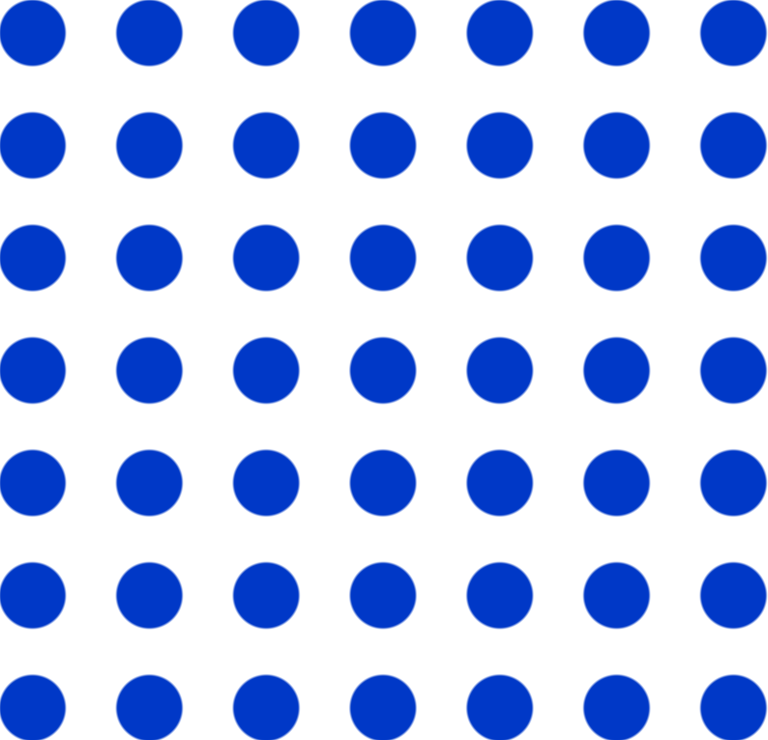
Reproduce this pattern procedurally as a WebGL 1 fragment shader.

```glsl
precision highp float;
// Draws a seven by seven grid of solid blue dots on white.
// Each pixel finds its nearest grid centre and shades by a circle distance;
// lengths are fractions of the canvas width, with a slightly soft edge.

#define DOT_COUNT vec2(7.0, 7.0)
#define FIRST_CENTRE vec2(0.0424, 0.0417)
#define DOT_PITCH vec2(0.1521, 0.1465)
#define DOT_RADIUS 0.0430
#define EDGE_SOFTNESS 0.0021
#define DOT_COLOUR vec3(0.0, 0.22, 0.78)
#define PAPER_COLOUR vec3(1.0)

uniform vec2 u_resolution;

// Signed distance to the nearest dot of the grid
float dotGridDistance(vec2 p) {
  vec2 cell = floor((p - FIRST_CENTRE) / DOT_PITCH + 0.5);
  cell = clamp(cell, vec2(0.0), DOT_COUNT - 1.0);
  vec2 centre = FIRST_CENTRE + cell * DOT_PITCH;
  return length(p - centre) - DOT_RADIUS;
}

void main() {
  vec2 p = gl_FragCoord.xy / u_resolution.x;

  // Keep the edge at least about one pixel wide on small canvases
  float edge = max(EDGE_SOFTNESS, 0.7 / u_resolution.x);
  float coverage = 1.0 - smoothstep(-edge, edge, dotGridDistance(p));

  gl_FragColor = vec4(mix(PAPER_COLOUR, DOT_COLOUR, coverage), 1.0);
}
```
